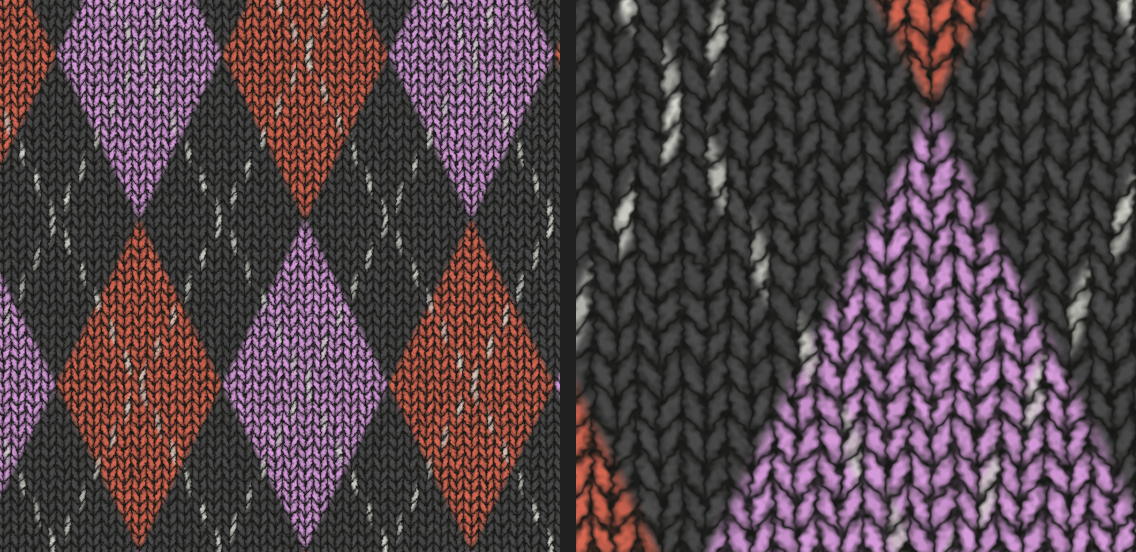
Left: the whole. Right: its middle third, enlarged.
This pattern is drawn by a Shadertoy shader. Its source:

```glsl
// Knitted argyle: two alternating diamond colours on a charcoal ground, crossed
// by broken pale diagonals. Sheared, rounded cells form the V stitches, and
// gradient noise bends the yarn, frays the grooves and gives a woolly grain.

const vec2  PITCH        = vec2(0.3009, 0.598);   // diamond width and height
const vec2  CENTER       = vec2(0.2520, 0.9010);  // centre of one lilac diamond
const vec2  STITCHES     = vec2(11.0, 30.0);      // columns and rows per diamond
const float LEG_RISE     = 1.55;                  // slant of each V leg
const float BEND         = 0.14;                  // slow wobble of the stitches
const float FRAY         = 0.11;                  // ragged groove edges
const float EDGE_BLUR    = 0.024;                 // softness of diamond edges
const float DASH_OFFSET  = 0.25;                  // dash position in a column
const float GRAIN_SCALE  = 230.0;

const vec3 CHARCOAL = vec3(0.290, 0.285, 0.288);
const vec3 LILAC    = vec3(0.810, 0.585, 0.825);
const vec3 RUST     = vec3(0.815, 0.390, 0.310);
const vec3 PALE     = vec3(0.800, 0.800, 0.770);
const vec3 GROOVE   = vec3(0.090, 0.095, 0.085);

float hash(vec2 p) {
    vec3 q = fract(p.xyx * vec3(0.1031, 0.1030, 0.0973));
    q += dot(q, q.yzx + 33.33);
    return fract((q.x + q.y) * q.z);
}

vec2 gradient(vec2 cell) {
    float angle = 6.2832 * hash(cell);
    return vec2(cos(angle), sin(angle));
}

// Gradient noise, roughly -0.7 to 0.7
float noise(vec2 p) {
    vec2 i = floor(p), f = fract(p);
    vec2 w = f * f * f * (f * (f * 6.0 - 15.0) + 10.0);
    vec2 e = vec2(0.0, 1.0);
    float a = dot(gradient(i), f);
    float b = dot(gradient(i + e.yx), f - e.yx);
    float c = dot(gradient(i + e.xy), f - e.xy);
    float d = dot(gradient(i + e.yy), f - e.yy);
    return mix(mix(a, b, w.x), mix(c, d, w.x), w.y);
}

// Returns yarn height (0 in the grooves), position in the column, leg tone
vec3 knit(vec2 p) {
    vec2 s = p * STITCHES;
    vec2 bend = vec2(noise(s * 0.9), noise(s * 0.9 + 41.7));
    vec2 fray = vec2(noise(s * 4.3 + 9.2), noise(s * 4.3 + 73.5));
    s += BEND * bend + FRAY * fray;
    float column = floor(s.x + 0.5);
    float x = s.x - column;
    float y = s.y - LEG_RISE * abs(x);
    vec2 q = abs(vec2(abs(x) * 4.0 - 1.0, fract(y) * 2.0 - 1.0));
    float radius = pow(dot(q * q, q), 1.0 / 3.0);

    // A rounded body darkens gently, then drops into a thin groove
    float body = 1.0 - 0.50 * smoothstep(0.25, 0.95, radius);
    float groove = smoothstep(0.72, 1.08, radius);
    float tone = hash(vec2(2.0 * column + step(0.0, x), floor(y)) + 300.0);
    return vec3(body * (1.0 - 0.88 * groove), x, tone);
}

// Yarn colour of the argyle at p, measured in diamonds
vec3 argyle(vec2 p, vec3 stitch) {
    vec2 cell = floor(p + 0.5);
    vec2 local = abs(p - cell);
    float inside = 1.0 - smoothstep(-EDGE_BLUR, EDGE_BLUR, local.x + local.y - 0.5);
    float odd = mod(cell.x + cell.y, 2.0);
    vec3 yarn = mix(CHARCOAL, mix(LILAC, RUST, odd), inside);

    // Diagonals surface on one side of each stitch column
    vec2 diagonal = abs(fract(vec2(p.x + p.y, p.x - p.y) + 0.5) - 0.5);
    float line = 1.0 - smoothstep(0.010, 0.042, min(diagonal.x, diagonal.y));
    float dash = 1.0 - smoothstep(0.14, 0.36, abs(stitch.y - DASH_OFFSET));
    float strength = mix(0.75, 1.0, stitch.z) * (1.0 - 0.12 * inside);
    return mix(yarn, PALE, line * dash * strength);
}

void mainImage(out vec4 fragColor, in vec2 fragCoord) {
    vec2 uv = fragCoord / iResolution.y;
    vec2 p = (uv - CENTER) / PITCH;

    vec3 stitch = knit(p);
    vec3 yarn = argyle(p, stitch);

    // Woolly grain breaks up both the yarn and the groove edges
    float grain = noise(uv * GRAIN_SCALE) + 0.6 * noise(uv * GRAIN_SCALE * 0.45 + 17.0);
    float cover = clamp(stitch.x + 0.22 * grain, 0.0, 1.0);
    float shade = 0.95 + 0.10 * stitch.z;

    vec3 color = mix(GROOVE, yarn * shade, cover);
    fragColor = vec4(clamp(color, 0.0, 1.0), 1.0);
}
```
